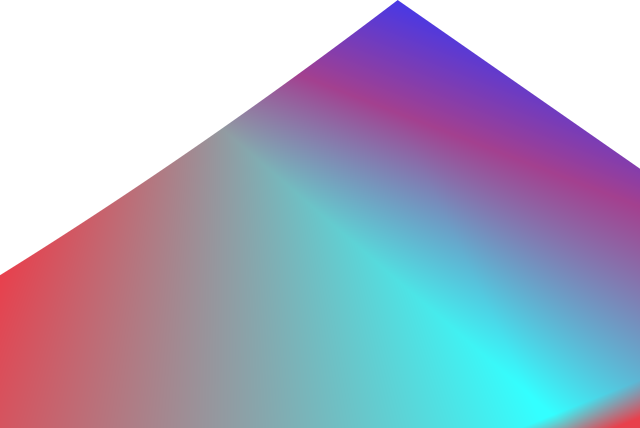
Give the GLSL for this background, as a Shadertoy shader.

```glsl
const vec3 RED = vec3(0.91, 0.25, 0.30);
const vec3 CYAN = vec3(0.20, 1.00, 1.00);
const vec3 MAGENTA = vec3(0.64, 0.25, 0.56);
const vec3 BLUE = vec3(0.28, 0.22, 0.90);
const vec3 PAPER = vec3(1.0);

// Height of a straight line through an anchor point
float lineAt(float x, vec2 anchor, float slope) {
    return anchor.y + slope * (x - anchor.x);
}

// Smooth coverage of the area below an edge, y pointing down
float below(float y, float edge, float blur) {
    return smoothstep(-blur, blur, y - edge);
}

// Red to cyan gradient whose bands fan out from a hub
vec3 fanGradient(vec2 p, vec2 hub) {
    float spread = (p.x - hub.x) / (p.y - hub.y);
    return mix(RED, CYAN, clamp((spread + 0.425) / 0.9, 0.0, 1.0));
}

// Blend from the base colour at the ridge through magenta to blue
vec3 upperFace(vec3 base, float y, float ridge, float middle, float reach) {
    float rise = clamp((ridge - y) / max(ridge - middle, 0.01), 0.0, 1.0);
    float crown = clamp((middle - y) / reach, 0.0, 1.0);
    return mix(mix(base, MAGENTA, rise), BLUE, crown);
}

void mainImage(out vec4 fragColor, in vec2 fragCoord) {
    vec2 uv = fragCoord / iResolution.xy;
    vec2 p = vec2(1.5 * uv.x, 1.0 - uv.y);
    float blur = 0.8 / iResolution.y;
    vec2 apex = vec2(0.932, 0.0);

    // Two faces meeting along the diagonal ridge
    float ridge = lineAt(p.x, vec2(0.523, 0.303), 0.862);
    float middle = lineAt(p.x, vec2(apex.x, 0.264), 0.385);
    vec3 colour = fanGradient(p, vec2(0.523, -0.588));
    colour = upperFace(colour, p.y, ridge, middle, 0.264);

    // Red fold in the lower right corner
    float fold = lineAt(p.x, vec2(1.22, 1.0), -0.4);
    colour = mix(colour, RED, clamp((p.y - fold) / 0.088, 0.0, 1.0));

    // Slightly bowed left slope and straight right slope
    float leftSlope = 0.643 - 0.62 * p.x - 0.0748 * p.x * p.x;
    float rightSlope = lineAt(p.x, apex, 0.694);
    float inside = below(p.y, max(leftSlope, rightSlope), blur);
    fragColor = vec4(mix(PAPER, colour, inside), 1.0);
}
```
